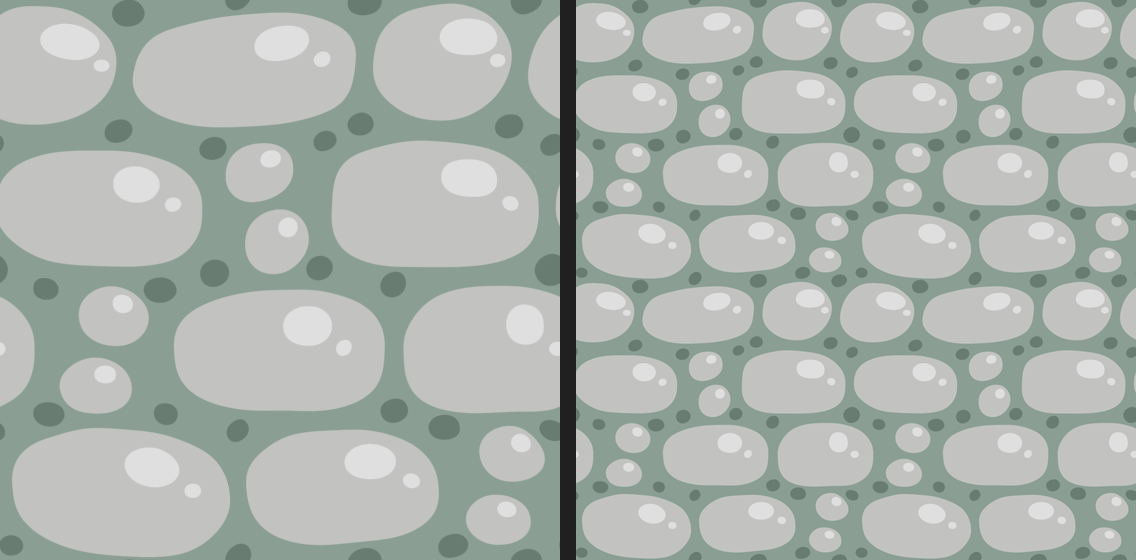
Left, the tile; right, the same tile 2 across and 2 down.
Write a WebGL 2 fragment shader that draws this texture.

```glsl
#version 300 es
precision highp float;
// Tiling cobbles: pale glossy stones and dark pebbles set in green mortar.
uniform vec2 u_resolution;
out vec4 fragColor;

const float ROWS = 4.0;
const vec3 MORTAR = vec3(0.54, 0.62, 0.58);
const vec3 STONE = vec3(0.76, 0.765, 0.757);
const vec3 SHINE = vec3(0.875);
const vec3 PEBBLE = vec3(0.41, 0.485, 0.445);
// Ranges of corner power: 2 is an ellipse, more is boxier
const vec2 ROUND = vec2(1.95, 2.25);
const vec2 FULL = vec2(2.15, 3.1);

float hash(vec2 p) {
    vec3 q = fract(p.xyx * vec3(0.1031, 0.1030, 0.0973));
    q += dot(q, q.yzx + 33.33);
    return fract((q.x + q.y) * q.z);
}

// Random value from -1 to 1
float jitter(vec2 seed) { return 2.0 * hash(seed) - 1.0; }

// Value noise from -1 to 1 that repeats over the unit square
float wrapNoise(vec2 p, float period, float seed) {
    p *= period;
    vec2 cell = floor(p), f = fract(p);
    vec2 a = mod(cell, period) + seed, b = mod(cell + 1.0, period) + seed;
    f = f * f * (3.0 - 2.0 * f);
    return mix(mix(jitter(a), jitter(vec2(b.x, a.y)), f.x),
               mix(jitter(vec2(a.x, b.y)), jitter(b), f.x), f.y);
}

vec2 warp(vec2 p) {
    vec2 broad = vec2(wrapNoise(p, 3.0, 11.0), wrapNoise(p, 3.0, 47.0));
    vec2 fine = vec2(wrapNoise(p, 12.0, 83.0), wrapNoise(p, 12.0, 129.0));
    return p + vec2(0.02, 0.015) * broad + 0.004 * fine;
}

// Distance to a superellipse whose four corners differ in roundness
float blobDistance(vec2 p, vec2 halfSize, float angle, vec2 powers, vec2 seed) {
    float c = cos(angle), s = sin(angle);
    p = mat2(c, -s, s, c) * p;
    float power = mix(powers.x, powers.y, hash(seed + 7.0 * step(0.0, p)));
    vec2 q = abs(p) / halfSize + 1e-4;
    float f = pow(pow(q.x, power) + pow(q.y, power), 1.0 / power);
    return (f - 1.0) / length(pow(q / f, vec2(power - 1.0)) / halfSize);
}

void paint(inout vec3 color, vec3 fill, float d) {
    float soft = max(0.0015, 0.7 / u_resolution.y);
    color = mix(color, fill, 1.0 - smoothstep(-soft, soft, d));
}

// Stone with a highlight at the upper right and, if large, a second spot
void paintStone(inout vec3 color, vec2 p, vec2 halfSize, bool large, vec2 seed) {
    vec2 powers = halfSize.x > 0.15 ? FULL : ROUND;
    float tilt = 0.025 * jitter(seed + 3.0);
    paint(color, STONE, blobDistance(p, halfSize, tilt, powers, seed));
    vec2 glint = halfSize * vec2(0.31 + 0.05 * jitter(seed + 5.0), 0.42);
    vec2 glintSize = halfSize.y * vec2(0.34, 0.31);
    if (large) glintSize.x *= 1.2 + 0.3 * jitter(seed + 9.0);
    paint(color, SHINE, blobDistance(p - glint, glintSize, 0.0, ROUND, seed + 21.0));
    if (large) {
        vec2 spot = vec2(glint.x + glintSize.x + 0.024, 0.06 * halfSize.y);
        spot.x = min(spot.x, 0.8 * halfSize.x);
        float size = 0.05 * sqrt(halfSize.x * halfSize.y) + 0.007;
        paint(color, SHINE, blobDistance(p - spot, size * vec2(1.05, 0.95), 0.0, ROUND, seed + 31.0));
    }
}

// Left edge of a cell: three mixed rows, then one row with no small stones
float cellEdge(float row, float cell) {
    vec4 shifts = vec4(0.0, 0.29, 0.58, 0.21);
    vec3 edges = row < 2.5 ? vec3(0.0, 0.42, 0.80) : vec3(0.0, 0.44, 0.72);
    float turn = floor(cell / 3.0);
    int i = int(cell - 3.0 * turn);
    return shifts[int(row)] + edges[i] + turn + 0.006 * jitter(vec2(row, float(i)) + 60.0);
}

float wrapOffset(float x) { return fract(x + 0.5) - 0.5; }

void paintRow(inout vec3 color, vec2 p, float row) {
    for (float cell = 0.0; cell < 3.0; cell++) {
        vec2 seed = vec2(row * 13.0 + 2.0, cell * 17.0 + 5.0);
        float left = cellEdge(row, cell), right = cellEdge(row, cell + 1.0);
        vec2 q = vec2(wrapOffset(p.x - 0.5 * (left + right)), p.y);
        float width = right - left;

        if (width < 0.24) {
            // Two small stones, one above the other and a little aside
            float lean = 0.016 * sign(jitter(seed + 1.0));
            for (float side = -1.0; side < 2.0; side += 2.0) {
                vec2 s = seed + 40.0 + 6.0 * side;
                vec2 center = vec2(lean, 0.062) * side;
                vec2 size = vec2(0.058, 0.051) + 0.004 * jitter(s + 1.0);
                paintStone(color, q - center, size, false, s);
            }
        } else {
            vec2 size = vec2(0.5 * width - 0.016, 0.107 + 0.004 * jitter(seed));
            paintStone(color, q - vec2(0.0, 0.004 * jitter(seed + 2.0)), size, true, seed);
        }

        // Pebbles in the gaps at both ends of the cell edge
        for (float side = -1.0; side < 2.0; side += 2.0) {
            vec2 s = seed + 90.0 + 5.0 * side;
            vec2 center = vec2(left + 0.006 * jitter(s), 0.110 * side);
            vec2 d = vec2(wrapOffset(p.x - center.x), p.y - center.y);
            float radius = mix(0.019, 0.028, hash(s + 4.0));
            float tilt = 0.3 + 0.4 * jitter(s + 8.0);
            paint(color, PEBBLE, blobDistance(d, radius * vec2(1.1, 0.93), tilt, ROUND, s));
        }
    }
}

void main() {
    vec2 p = warp(gl_FragCoord.xy / u_resolution);
    vec3 color = MORTAR;
    float base = floor(p.y * ROWS);
    for (float k = -1.0; k < 2.0; k++) {
        float row = base + k;
        paintRow(color, vec2(p.x, p.y - (row + 0.5) / ROWS), mod(row, ROWS));
    }
    fragColor = vec4(color, 1.0);
}
```
